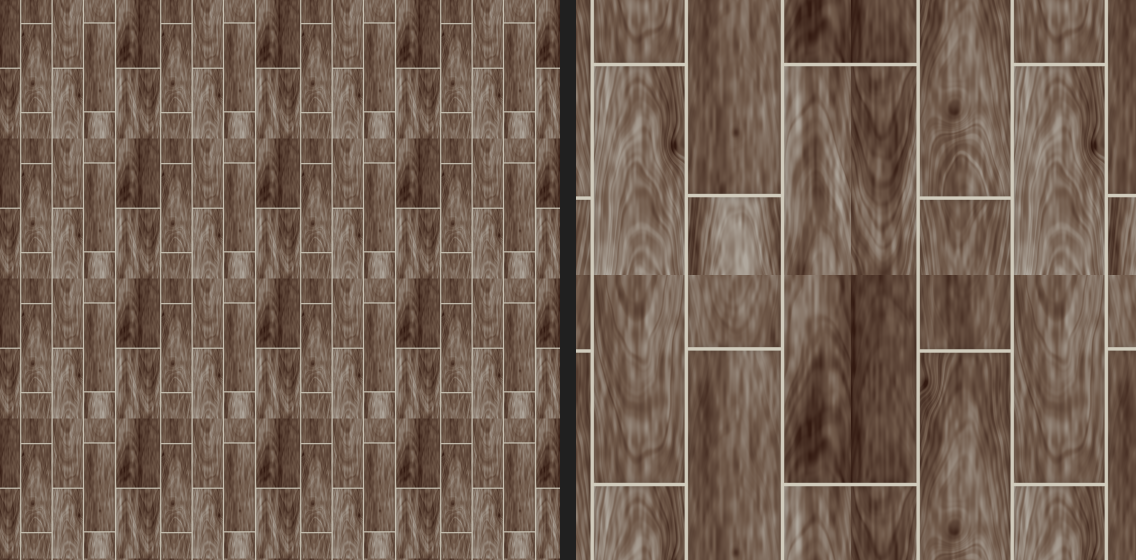
Left: the whole. Right: its middle third, enlarged.
Write a WebGL 2 fragment shader that draws this texture.

```glsl
#version 300 es
precision highp float;

#define REPEATS 4.0
#define TILE_SHIFT 0.012
#define GROUT_HALF 0.0041
#define RING_FREQ 38.0
#define RING_CONTRAST 0.30
#define FIBRE_CONTRAST 0.42
#define PORE_CONTRAST 0.30
#define BROAD_CONTRAST 0.80
#define STREAK_DEPTH 0.30
#define HEART_DEPTH 0.22

uniform vec2 u_resolution;
out vec4 fragColor;

const vec3 DARK_WOOD = vec3(0.29, 0.195, 0.15);
const vec3 MID_WOOD = vec3(0.44, 0.35, 0.288);
const vec3 PALE_WOOD = vec3(0.69, 0.66, 0.62);
const vec3 GROUT = vec3(0.82, 0.80, 0.74);

// Column borders; the outer two columns are halves of one wide plank.
const float EDGE[6] = float[](0.0, 0.160, 0.384, 0.608, 0.837, 1.0);

// Base tone and strength of arched figure, per column and piece.
const vec3 TONE[5] = vec3[](vec3(0.20, 0.48, 0.0), vec3(0.32, 0.46, 0.52),
    vec3(0.34, 0.56, 0.0), vec3(0.40, 0.36, 0.50), vec3(0.50, 0.50, 0.0));
const vec3 FIGURE[5] = vec3[](vec3(0.4, 1.3, 0.0), vec3(0.5, 1.1, 0.9),
    vec3(0.9, 1.2, 0.0), vec3(0.5, 0.3, 1.2), vec3(0.7, 0.8, 0.0));

// Knots: position in the tile and radius.
const vec3 KNOT[4] = vec3[](vec3(0.247, 0.612, 0.020), vec3(0.180, 0.258, 0.013),
    vec3(0.580, 0.694, 0.014), vec3(0.726, 0.662, 0.011));

float hash(vec2 p) {
    vec3 q = fract(p.xyx * 0.1031);
    q += dot(q, q.yzx + 33.33);
    return fract((q.x + q.y) * q.z);
}

float noise(vec2 p) {
    vec2 i = floor(p), f = fract(p);
    f = f * f * (3.0 - 2.0 * f);
    return mix(mix(hash(i), hash(i + vec2(1, 0)), f.x),
               mix(hash(i + vec2(0, 1)), hash(i + vec2(1, 1)), f.x), f.y);
}

float fbm(vec2 p) {
    return 0.6 * noise(p) + 0.4 * noise(p * 2.03 + 17.0);
}

// Joint heights in a column: two in odd columns, one in even columns.
vec2 joints(int col) {
    if (col % 2 == 0) return vec2(0.499, 2.0);
    return col == 1 ? vec2(0.181, 0.817) : vec2(0.176, 0.811);
}

vec3 woodColor(float tone) {
    return tone < 0.4 ? mix(DARK_WOOD, MID_WOOD, max(tone, -0.25) / 0.4)
                      : mix(MID_WOOD, PALE_WOOD, min((tone - 0.4) / 0.6, 1.0));
}

vec3 wood(vec2 t, int col, int row) {
    vec2 id = vec2(col, row);
    vec2 seed = 40.0 * vec2(hash(id + 3.7), hash(id + 11.3));
    float x = t.x - 0.5 * (EDGE[col] + EDGE[col + 1]);
    x += 0.04 * (noise(t * vec2(7.0, 4.0) + seed) - 0.5);

    // Arched growth rings, bent around the knots
    float rise = hash(id + 5.1) > 0.4 ? 1.0 : -1.0;
    float field = rise * t.y * 0.8 + 26.0 * x * x + 0.07 * fbm(t * vec2(16.0, 8.0) + seed);
    float core = 0.0;
    for (int i = 0; i < 4; i++) {
        vec2 d = (t - KNOT[i].xy) * vec2(1.0, 0.75);
        float r2 = dot(d, d) / (KNOT[i].z * KNOT[i].z);
        field += 11.0 * KNOT[i].z * exp(-r2 / 6.0);
        core += exp(-r2 * 1.6);
    }
    float rings = smoothstep(0.15, 0.85, fbm(vec2(field * RING_FREQ, seed.x)));

    // Long fibres, short pores and broad shading
    float fibre = fbm(vec2((t.x + 0.12 * x) * 72.0, t.y * 6.0) + seed);
    float pores = noise(t * vec2(125.0, 32.0) + seed);
    float broad = fbm(t * vec2(7.0, 1.8) + seed);
    float tone = TONE[col][row]
        + RING_CONTRAST * FIGURE[col][row] * (rings - 0.5)
        + FIBRE_CONTRAST * (fibre - 0.5)
        + PORE_CONTRAST * (pores - 0.5)
        + BROAD_CONTRAST * (broad - 0.5);

    // Dark heartwood along the middle of the wide planks
    if (col % 4 == 0) {
        float middle = min(t.x, 1.0 - t.x) / 0.065;
        tone -= HEART_DEPTH * exp(-middle * middle);
        tone -= STREAK_DEPTH * smoothstep(0.55, 0.85, noise(vec2(x * 18.0, t.y * 2.5) + seed));
    }
    tone -= 0.45 * core;
    return woodColor(tone);
}

vec3 planks(vec2 uv, float pixel) {
    vec2 t = fract(vec2(uv.x, 1.0 - uv.y) * REPEATS + TILE_SHIFT);
    int col = 0;
    float gap = 1.0;
    for (int i = 1; i < 5; i++) {
        col += int(t.x >= EDGE[i]);
        gap = min(gap, abs(t.x - EDGE[i]));
    }
    vec2 joint = joints(col);
    int row = int(t.y >= joint.x) + int(t.y >= joint.y);
    gap = min(gap, min(abs(t.y - joint.x), abs(t.y - joint.y)));

    // Pale grout with a thin shaded rim
    vec3 color = wood(t, col, row);
    color *= 1.0 - 0.10 * exp(-max(gap - GROUT_HALF, 0.0) / 0.006);
    float line = 1.0 - smoothstep(GROUT_HALF - 0.5 * pixel, GROUT_HALF + 0.5 * pixel, gap);
    return mix(color, GROUT, line);
}

void main() {
    float pixel = REPEATS / min(u_resolution.x, u_resolution.y);
    vec3 color = vec3(0.0);
    // Four samples per pixel
    for (int i = 0; i < 4; i++) {
        vec2 offset = vec2(i % 2, i / 2) * 0.5 - 0.25;
        color += 0.25 * planks((gl_FragCoord.xy + offset) / u_resolution, pixel);
    }
    fragColor = vec4(color, 1.0);
}
```
